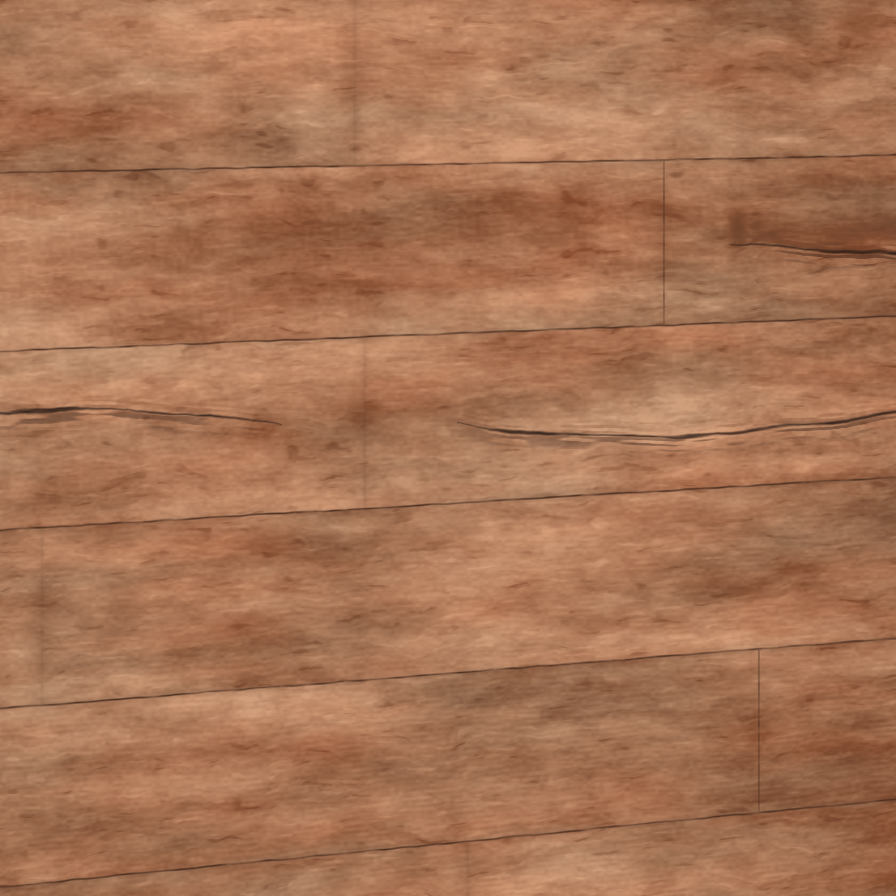
Write a WebGL 2 fragment shader that draws this texture.

```glsl
#version 300 es
precision highp float;
// Warm brown plank floor seen at a slight slant: six rows of boards whose
// seams fan out toward the left. Stretched value noise makes the grain, and
// tapered curves make the splits; butt joints and smudges vary by row.
uniform vec2 u_resolution;
out vec4 fragColor;

float hash(vec2 p) {
  return fract(sin(dot(p, vec2(127.1, 311.7))) * 43758.5453);
}

float noise(vec2 p) {
  vec2 i = floor(p), f = fract(p);
  f = f * f * (3.0 - 2.0 * f);
  return mix(mix(hash(i), hash(i + vec2(1, 0)), f.x),
             mix(hash(i + vec2(0, 1)), hash(i + vec2(1, 1)), f.x), f.y);
}

float fbm(vec2 p) {
  float sum = 0.0, amp = 0.5;
  for (int i = 0; i < 5; i++) {
    sum += amp * noise(p);
    p = p * 2.03 + vec2(17.3, 9.1);
    amp *= 0.5;
  }
  return sum;
}

float spot(vec2 p, vec2 center, vec2 size) {
  vec2 d = (p - center) / size;
  return exp(-dot(d, d));
}

float line(float d, float halfWidth, float soft) {
  return 1.0 - smoothstep(halfWidth - soft, halfWidth + soft, abs(d));
}

// x: dark split with splinters, y: pale torn rim, z: stained wood around it
vec3 crack(vec2 p, vec2 start, vec2 end, float bend, float width) {
  float s = (p.x - start.x) / (end.x - start.x);
  float c = clamp(s, 0.0, 1.0), arch = 4.0 * c * (1.0 - c), taper = sqrt(arch);
  float center = mix(start.y, end.y, c) + bend * arch
               + 0.06 * (fbm(vec2(p.x * 16.0, start.y * 9.0)) - 0.48);
  float d = (p.y - center) * 0.185;
  float w = width * taper * (0.25 + noise(vec2(p.x * 30.0, 4.0)));
  float split = line(d, w, 0.0016) * (0.65 + 0.35 * noise(p * vec2(70, 90)));
  float torn = smoothstep(0.4, 0.75, noise(vec2(p.x * 28.0, d * 330.0)));
  float splinter = exp(-pow((d - 0.008) / 0.009, 2.0)) * torn * taper;
  float rim = exp(-pow((d + 0.003) / 0.012, 2.0)) * (1.0 - torn) * taper;
  return step(abs(s - 0.5), 0.5) * vec3(max(split, splinter * 0.4), rim,
                                        exp(-pow(d / 0.014, 2.0)) * taper);
}

void main() {
  vec2 uv = gl_FragCoord.xy / u_resolution;
  float px = 1.0 / u_resolution.y;

  // Row coordinate: seams lie on whole numbers, counted from the top
  float rowHeight = 0.1993 - 0.0196 * uv.x;
  float v = (1.0 - uv.y + 0.0065) / rowHeight;
  float row = floor(v), f = fract(v);
  vec2 p = vec2(uv.x, v);

  // One butt joint per row, most of them faint
  float joints[6] = float[6](0.396, 0.741, 0.407, 0.047, 0.847, 0.522);
  float jd = uv.x - joints[clamp(int(row), 0, 5)];
  bool crisp = row == 1.0 || row == 4.0;

  // Grain: cloudy mottling, streaks, ragged flecks and fine fibres
  vec2 g = vec2(uv.x, v * 0.185) + vec2(row * 3.7, row * 1.9);
  vec2 warp = g + vec2(0.02, 0.03) * (fbm(g * vec2(14, 22)) - 0.48);
  float cloud = fbm(warp * vec2(3.5, 14)) - 0.48;
  float streak = fbm(warp * vec2(8, 60)) - 0.48;
  float mottle = fbm(warp * vec2(26, 48) + 31.0) - 0.48;
  float fleck = noise(warp * vec2(48, 190) + 11.0);
  float fibre = noise(g * vec2(60, 330)) - 0.5;
  float speck = noise(g * vec2(210, 300)) - 0.5;
  float tone = 0.64 + 1.15 * cloud + 0.55 * streak + 0.65 * mottle
             + 0.19 * fibre + 0.17 * speck;
  tone -= 0.3 * smoothstep(0.7, 0.95, fleck) * smoothstep(0.05, -0.12, mottle);
  tone += 0.16 * smoothstep(0.3, 0.05, fleck);

  // Broad light and shade across the floor
  tone += 0.4 * spot(uv, vec2(0.22, 1.0), vec2(0.32, 0.06));
  tone += 0.16 * spot(p, vec2(0.15, 2.1), vec2(0.3, 0.13));
  tone += 0.14 * spot(p, vec2(0.6, 1.85), vec2(0.2, 0.15));
  tone -= 0.34 * spot(uv, vec2(1.05, 0.03), vec2(0.3, 0.14));
  tone -= 0.2 * smoothstep(0.72, 1.05, uv.x);
  tone -= 0.3 * spot(p, vec2(0.33, 1.38), vec2(0.26, 0.2));
  tone -= 0.28 * spot(p, vec2(0.4, 2.5), vec2(0.24, 0.17));
  tone -= 0.24 * spot(p, vec2(0.68, 3.6), vec2(0.25, 0.18));
  tone -= 0.28 * spot(vec2(jd, f), vec2(0.0, 0.5), vec2(0.018, 0.2));

  // Splits in the wood, and a stained knot
  vec3 split = crack(p, vec2(-0.2, 2.40), vec2(0.315, 2.482), -0.095, 0.0024);
  split = max(split, crack(p, vec2(0.51, 2.533), vec2(1.1, 2.50), 0.147, 0.0028));
  split = max(split, crack(p, vec2(0.815, 1.53), vec2(1.15, 1.63), 0.01, 0.0028));
  float knot = spot(p + 0.012 * mottle, vec2(0.822, 1.44), vec2(0.008, 0.13));
  float stain = spot(p, vec2(0.97, 1.48), vec2(0.13, 0.14));
  tone += 0.35 * split.y - 0.2 * split.z - 0.6 * knot - 0.6 * stain;

  // Wood colour from shadow to highlight, with redder patches
  vec3 color = mix(vec3(0.50, 0.305, 0.20), vec3(0.77, 0.565, 0.43), clamp(tone, 0.0, 1.2));
  color = mix(color, vec3(0.32, 0.19, 0.13), clamp(-tone * 0.8, 0.0, 0.85));
  color += (fbm(warp * vec2(6, 22) + 70.0) - 0.48) * vec3(0.07, -0.04, -0.06);

  // Thin worn seams, fading along their length, and soft joints
  float seamD = (v - floor(v + 0.5)) * rowHeight + 0.0012 * (noise(vec2(uv.x * 60.0, floor(v + 0.5))) - 0.5);
  float worn = 0.3 + 0.6 * noise(vec2(uv.x * 70.0, floor(v + 0.5) * 7.0));
  float seam = line(seamD, 0.0009, px) * worn;
  float jointWear = 0.4 + 0.6 * noise(vec2(v * 22.0, row));
  float joint = crisp ? 0.7 * line(jd, 0.0008, px) : 0.2 * exp(-abs(jd) / 0.003);
  color *= 1.0 - 0.1 * exp(-abs(seamD) / 0.003);
  color = mix(color, vec3(0.25, 0.15, 0.10), max(seam, joint * jointWear));
  color = mix(color, vec3(0.15, 0.10, 0.08), split.x * 0.9);
  fragColor = vec4(color, 1.0);
}
```
